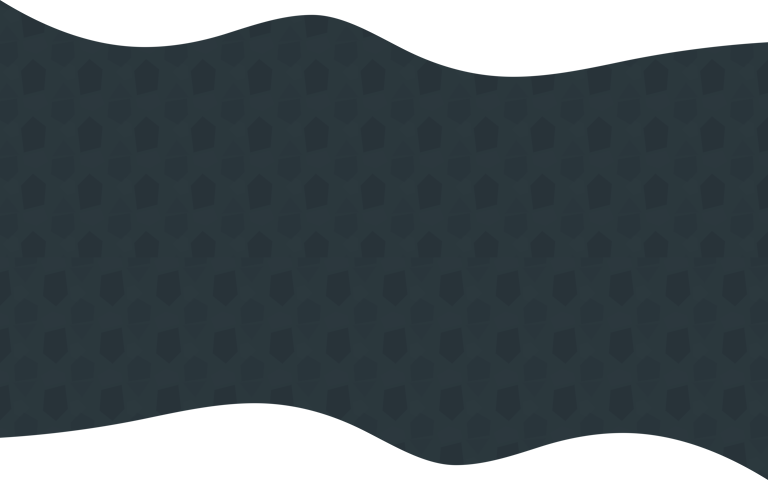
This background is drawn by a WebGL 2 fragment shader. Its source:

```glsl
#version 300 es
precision highp float;
// A dark slate band between two white waves, covered with faint facets.
// The waves are one cubic Hermite curve and its half-turn copy; the facets
// are convex polygons repeated on a grid that is half-turned below a seam.
uniform vec2 u_resolution;
out vec4 outColor;

const float ASPECT = 1.6;

// Wave nodes: x, depth below the top edge, slope.
const vec3 NODES[8] = vec3[8](
  vec3(0.0, 0.0, 0.62), vec3(0.302, 0.098, 0.0),
  vec3(0.475, 0.069, -0.32), vec3(0.65, 0.031, 0.0),
  vec3(0.844, 0.104, 0.5), vec3(1.069, 0.16, 0.0),
  vec3(1.292, 0.129, -0.21), vec3(1.6, 0.088, -0.06));

float waveDepth(float x) {
  int i = 0;
  while (i < 6 && x > NODES[i + 1].x) i++;
  vec3 a = NODES[i], b = NODES[i + 1];
  float span = b.x - a.x;
  float t = clamp((x - a.x) / span, 0.0, 1.0), s = 1.0 - t;
  return mix(a.y, b.y, t * t * (3.0 - 2.0 * t))
       + span * t * s * (s * a.z - t * b.z);
}

// Coverage of a convex polygon, corners clockwise with y pointing down.
float facet(vec2 q, vec2 center, vec2 corners[5], float soft) {
  q = fract(q - center + 0.5) - 0.5;
  float outside = -1.0;
  for (int i = 0; i < 5; i++) {
    vec2 edge = corners[(i + 1) % 5] - corners[i];
    vec2 normal = normalize(vec2(edge.y, -edge.x));
    outside = max(outside, dot(q - corners[i], normal));
  }
  return smoothstep(soft, -soft, outside);
}

// Sum of the lighter and darker facets in one repeating cell.
float facetTone(vec2 q, float soft) {
  float tone = 0.0;
  // Pointed dark gem
  tone -= 0.016 * facet(q, vec2(0.0), vec2[5](vec2(0.0, -0.27),
    vec2(0.23, -0.09), vec2(0.2, 0.27), vec2(-0.16, 0.36),
    vec2(-0.21, -0.06)), soft);
  // Softer gem between the columns
  tone -= 0.009 * facet(q, vec2(-0.48, 0.62), vec2[5](vec2(-0.18, -0.14),
    vec2(0.2, -0.2), vec2(0.22, 0.08), vec2(0.05, 0.26),
    vec2(-0.2, 0.12)), soft);
  // Faint dark roof above the softer gem
  tone -= 0.004 * facet(q, vec2(-0.46, 0.3), vec2[5](vec2(0.0, -0.16),
    vec2(0.12, -0.03), vec2(0.22, 0.1), vec2(-0.2, 0.13),
    vec2(-0.1, -0.02)), soft);
  // Faint light shards beside the pointed gem
  tone += 0.005 * facet(q, vec2(-0.53, -0.02), vec2[5](vec2(0.0, -0.02),
    vec2(0.15, -0.18), vec2(0.27, -0.12), vec2(0.28, 0.08),
    vec2(0.14, 0.12)), soft);
  tone += 0.003 * facet(q, vec2(0.02, 0.52), vec2[5](vec2(-0.2, -0.1),
    vec2(0.17, -0.19), vec2(0.25, 0.0), vec2(0.04, 0.12),
    vec2(-0.17, 0.05)), soft);
  return tone;
}

void main() {
  // Height is 1, y points down from the top edge.
  vec2 p = gl_FragCoord.xy / u_resolution;
  p = vec2(p.x * ASPECT, 1.0 - p.y);
  vec2 turned = vec2(ASPECT, 1.0) - p;
  float pixel = 1.0 / u_resolution.y;

  // Facets above and below the seam
  vec2 origin = vec2(0.658, 0.394), period = vec2(0.1179, 0.1194);
  float soft = 0.75 * pixel / period.x;
  float upper = facetTone((p - origin) / period, soft);
  float lower = facetTone((turned - origin) / period, soft);
  float seam = smoothstep(-pixel, pixel, p.y - 0.536);
  vec3 slate = vec3(0.169, 0.218, 0.24)
             + vec3(0.85, 1.1, 1.0) * mix(upper, lower, seam);

  // White outside the two waves
  float top = p.y - waveDepth(p.x);
  float bottom = turned.y - waveDepth(turned.x);
  float inside = smoothstep(-0.75 * pixel, 0.75 * pixel, min(top, bottom));
  outColor = vec4(mix(vec3(1.0), slate, inside), 1.0);
}
```
